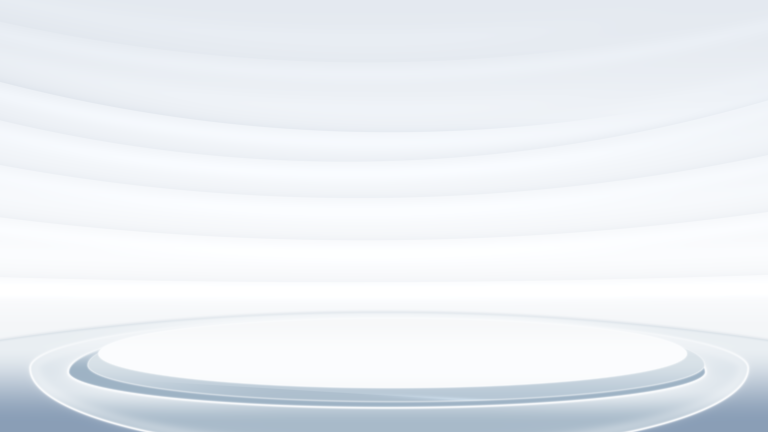
Give the GLSL for this background, as a Shadertoy shader.

```glsl
// Pale curved wall of soft folds above a glossy round stage with blue-grey rings.
#define FOLD_SHADE 0.042
#define FOLD_LIGHT 0.016
#define RIM_WIDTH 0.0032
#define WALL_TOP vec3(0.895, 0.915, 0.940)
#define WALL_MID vec3(0.948, 0.960, 0.975)
#define WALL_LOW vec3(0.978, 0.982, 0.988)
#define MIST vec3(0.915, 0.935, 0.950)
#define STEEL vec3(0.66, 0.73, 0.79)
#define DEEP vec3(0.54, 0.62, 0.715)
#define GLOSS vec3(0.985, 0.990, 0.995)

// Approximate distance to an oval: radii are (side, up, down).
float oval(vec2 p, vec2 center, vec3 radii) {
    vec2 q = p - center;
    vec2 r = vec2(radii.x, q.y > 0.0 ? radii.y : radii.z);
    float k = length(q / r);
    return k * (k - 1.0) / max(length(q / (r * r)), 1e-4);
}

// Smooth coverage of the inside of a distance field.
float fill(float d) {
    float w = 0.8 / iResolution.y;
    return 1.0 - smoothstep(-w, w, d);
}

float glow(float d, float width) {
    return exp(-d * d / (width * width));
}

vec3 wall(vec2 p) {
    vec3 col = mix(WALL_LOW, WALL_MID, smoothstep(0.34, 0.68, p.y));
    col = mix(col, WALL_TOP, smoothstep(0.58, 1.0, p.y));

    // Folds: height at the middle, rise at the sides, tilt, strength.
    vec4 folds[6] = vec4[6](
        vec4(0.856, 0.130, 0.010, 0.35), vec4(0.694, 0.143, -0.004, 1.0),
        vec4(0.627, 0.149, 0.026, 0.7), vec4(0.542, 0.111, 0.013, 0.7),
        vec4(0.444, 0.075, 0.007, 0.7), vec4(0.347, 0.018, 0.003, 0.6));
    for (int i = 0; i < 6; i++) {
        vec4 f = folds[i];
        float d = p.y - f.x - f.y * p.x * p.x - f.z * p.x;
        float fade = i < 2 ? 1.0 - smoothstep(0.1, 0.7, p.x) : 1.0;
        float shade = exp(-max(d, 0.0) / 0.012) * (1.0 - fill(d));
        col -= FOLD_SHADE * f.w * fade * shade * vec3(1.15, 1.0, 0.8);
        col += FOLD_LIGHT * glow(d + 0.027, 0.02);
        col += FOLD_LIGHT * 0.6 * fade * glow(d - 0.055, 0.025);
    }

    // Bright strip at the foot of the wall, then a soft grey fall-off.
    col += 0.018 * glow(p.y - 0.327, 0.014);
    return mix(col, vec3(0.945, 0.955, 0.965), smoothstep(0.325, 0.23, p.y) * 0.7);
}

vec3 stage(vec2 p, vec3 col) {
    float side = abs(p.x);

    // Outer floor, sinking into blue towards the lower corners.
    float floorEdge = p.y - 0.278 + 0.082 * p.x * p.x;
    vec3 ground = mix(MIST, DEEP, smoothstep(0.20, 0.02, p.y));
    ground = mix(ground, vec3(0.95, 0.962, 0.972), smoothstep(0.75, 0.3, side) * smoothstep(0.1, 0.25, p.y));
    col = mix(col, ground, fill(floorEdge));
    col -= 0.045 * glow(floorEdge, 0.004) * vec3(1.2, 1.0, 0.8);

    // Wide ring: bright at the sides, deep at the front.
    float outer = oval(p, vec2(0.012, 0.148), vec3(0.831, 0.118, 0.199));
    vec3 ring = mix(vec3(0.87, 0.90, 0.925), STEEL, smoothstep(0.10, 0.02, p.y));
    ring = mix(ring, vec3(0.945, 0.957, 0.968), smoothstep(0.14, 0.23, p.y));
    col = mix(col, ring, fill(outer));
    float outerRim = smoothstep(0.25, 0.13, p.y);
    col = mix(col, GLOSS, glow(outer, RIM_WIDTH) * mix(0.25, 0.9, outerRim));
    col = mix(col, GLOSS, 0.3 * glow(outer + 0.012, 0.016) * outerRim);

    // Recessed groove with a shining lip.
    float groove = oval(p, vec2(0.007, 0.139), vec3(0.738, 0.122, 0.083));
    float low = smoothstep(0.22, 0.14, p.y);
    col = mix(col, GLOSS, 0.5 * exp(-max(groove, 0.0) / 0.012) * low * smoothstep(0.2, 0.7, side));
    vec3 hollow = mix(vec3(0.94, 0.953, 0.965), vec3(0.62, 0.70, 0.77), low);
    col = mix(col, hollow, fill(groove));
    col = mix(col, GLOSS, glow(groove, RIM_WIDTH) * mix(0.3, 0.9, low));

    // Front wall of the platform, with a darker sweep across it.
    float body = oval(p, vec2(0.028, 0.155), vec3(0.714, 0.108, 0.085));
    vec3 front = mix(vec3(0.71, 0.775, 0.83), vec3(0.85, 0.885, 0.91), smoothstep(0.07, 0.17, p.y));
    front = mix(front, vec3(0.96, 0.97, 0.978), smoothstep(0.17, 0.23, p.y));
    float sweep = p.y - 0.085 + 0.060 * p.x;
    float span = smoothstep(-0.6, -0.2, p.x) * smoothstep(0.34, 0.12, p.x);
    front = mix(front, STEEL, 0.65 * fill(sweep) * span);
    front += 0.09 * glow(sweep, 0.005) * smoothstep(-0.1, 0.26, p.x) * smoothstep(0.42, 0.28, p.x);
    col = mix(col, front, fill(body));
    col = mix(col, GLOSS, 0.4 * glow(body, 0.0025) * low);

    // White top of the platform.
    float top = oval(p, vec2(0.020, 0.181), vec3(0.681, 0.083, 0.079));
    vec3 plate = GLOSS - 0.018 * smoothstep(0.18, 0.26, p.y);
    plate -= 0.012 * smoothstep(0.14, 0.10, p.y);
    col = mix(col, plate, fill(top));
    return mix(col, GLOSS, 0.5 * glow(top, 0.0025));
}

void mainImage(out vec4 fragColor, in vec2 fragCoord) {
    // Height runs from 0 to 1; x is centred and stretched with the canvas.
    vec2 uv = fragCoord / iResolution.xy;
    vec2 p = vec2((uv.x - 0.5) * 16.0 / 9.0, uv.y);
    vec3 col = stage(p, wall(p));
    fragColor = vec4(clamp(col, 0.0, 1.0), 1.0);
}
```
